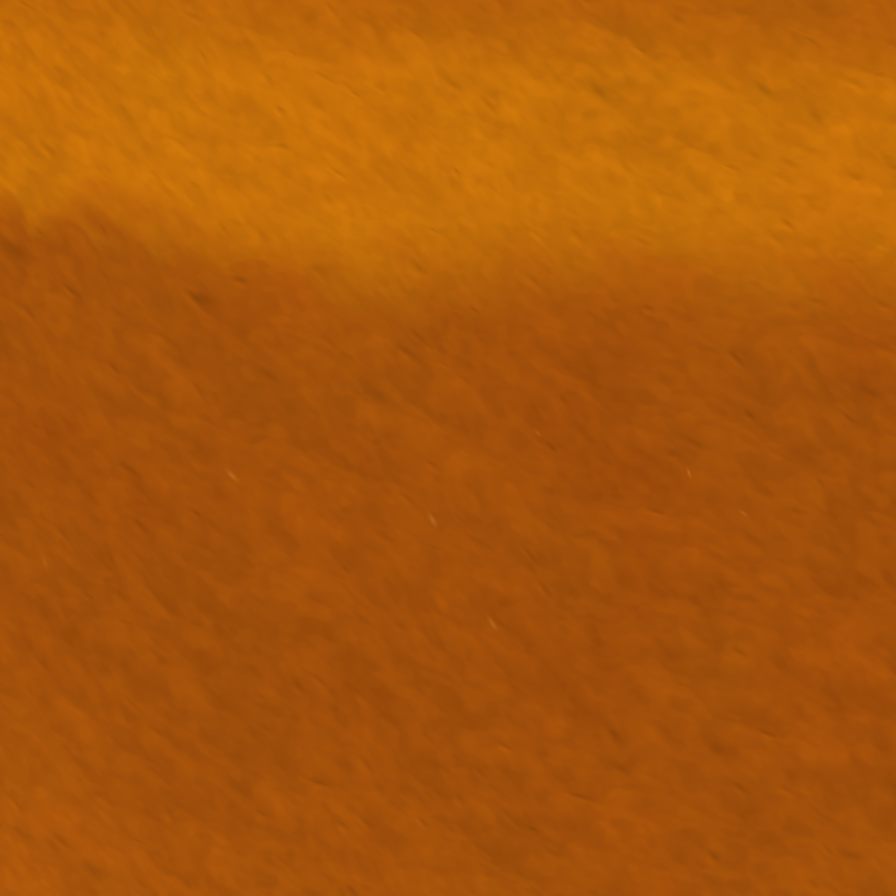
Give the GLSL for this texture, as a WebGL 2 fragment shader.

```glsl
#version 300 es
precision highp float;

uniform vec2 u_resolution;
out vec4 fragColor;

vec3 hash3(vec2 cell) {
    vec3 q = fract(cell.xyx * vec3(0.1031, 0.1030, 0.0973));
    q += dot(q, q.yxz + 33.33);
    return fract((q.xxy + q.yzz) * q.zyx);
}

// Smooth cellular noise: random cell values blended by distance
float cellular(vec2 p) {
    vec2 base = floor(p);
    float total = 0.0, weight = 0.0;
    for (int y = -2; y <= 2; y++) {
        for (int x = -2; x <= 2; x++) {
            vec2 cell = base + vec2(x, y);
            vec3 h = hash3(cell);
            vec2 d = cell + h.xy - p;
            float w = exp(-5.0 * dot(d, d));
            total += w * h.z;
            weight += w;
        }
    }
    return total / weight - 0.5;
}

// Sparse soft slivers lying roughly down to the right
float slivers(vec2 p, float scale, float chance, vec2 size, float tilt, float seed) {
    vec2 base = floor(p * scale);
    float sum = 0.0;
    for (int y = -1; y <= 1; y++) {
        for (int x = -1; x <= 1; x++) {
            vec2 cell = base + vec2(x, y);
            vec3 h = hash3(cell + seed);
            vec3 k = hash3(cell + seed + 57.0);
            vec2 d = p - (cell + h.xy) / scale;
            float angle = tilt + 0.7 * (k.x - 0.5);
            float c = cos(angle), s = sin(angle);
            d = vec2(c * d.x + s * d.y, c * d.y - s * d.x);
            d /= size * (0.6 + 0.7 * k.y);
            sum += step(h.z, chance) * (0.4 + 0.6 * k.z) * exp(-dot(d, d));
        }
    }
    return sum;
}

void main() {
    vec2 p = gl_FragCoord.xy / u_resolution;

    // Fibre coordinates: steep at the left, flatter at the right
    vec2 fibre = vec2(0.8 * p.x - 0.6 * p.y, p.y + 0.95 * p.x - 0.2 * p.x * p.x);
    fibre += 0.006 * sin(vec2(31.0, 17.0) * fibre.yx + 9.0 * p.y);

    // Broken, crumpled grain from coarse to fine
    float broad = cellular(fibre * vec2(6.0, 9.0) + 3.0);
    float streak = cellular(fibre * vec2(19.0, 34.0) + 21.0);
    vec2 ruffled = fibre + 0.012 * vec2(streak, -streak);
    float grain = cellular(ruffled * vec2(42.0, 68.0) + 47.0);
    float fine = cellular(ruffled * vec2(85.0, 120.0) + 83.0);
    float tint = cellular(p * 9.0 + 11.0);

    // Lit band with a ragged lower edge and a dimmer upper right
    float edge = 0.695 + 0.07 * smoothstep(0.45, 0.0, p.x);
    edge += 0.008 * sin(11.0 * p.x + 1.0) + 0.03 * broad + 0.045 * streak + 0.02 * grain;
    float softness = mix(0.04, 0.075, smoothstep(0.0, 0.6, p.x));
    float band = smoothstep(edge - softness, edge + softness, p.y);
    float fade = smoothstep(0.91, 1.02, p.y + 0.03 * p.x + 0.02 * broad);
    band *= 1.0 - fade * mix(0.3, 0.7, p.x);
    band *= 1.0 - 0.12 * p.x;

    // Faint glow under the band and in the lower left corner
    float glow = 0.2 * smoothstep(0.45, 0.75, p.y);
    glow += 0.4 * smoothstep(0.5, 0.0, length(p * vec2(1.0, 1.3)));
    glow += 0.08 * smoothstep(0.25, 0.0, p.y);

    vec3 shade = vec3(0.627, 0.306, 0.042);
    vec3 warm = vec3(0.695, 0.365, 0.050);
    vec3 lit = vec3(0.778, 0.444, 0.040);
    vec3 color = mix(mix(shade, warm, glow), lit, band);

    // Soft relief and slight drift between red and olive
    float relief = 0.03 * broad + 0.055 * streak + 0.07 * grain + 0.05 * fine;
    color *= 1.0 + relief;
    color.g *= 1.0 + 0.04 * tint + 0.15 * relief;

    // Dark dents, each with a pale lip below, and small pale fibres
    float dent = slivers(p, 7.0, 0.25, vec2(0.018, 0.006), -0.6, 5.0);
    float crumbs = slivers(ruffled, 17.0, 0.35, vec2(0.010, 0.0035), 0.0, 31.0);
    float lip = slivers(ruffled + vec2(0.0, 0.007), 17.0, 0.35, vec2(0.010, 0.0035), 0.0, 31.0);
    color *= 1.0 - 0.11 * min(dent, 1.3) - 0.09 * crumbs + 0.05 * lip;
    float fleck = slivers(p, 9.0, 0.10, vec2(0.007, 0.0022), -0.95, 71.0);
    color = mix(color, vec3(0.86, 0.55, 0.22), 0.4 * min(fleck, 1.0));

    fragColor = vec4(clamp(color, 0.0, 1.0), 1.0);
}
```
